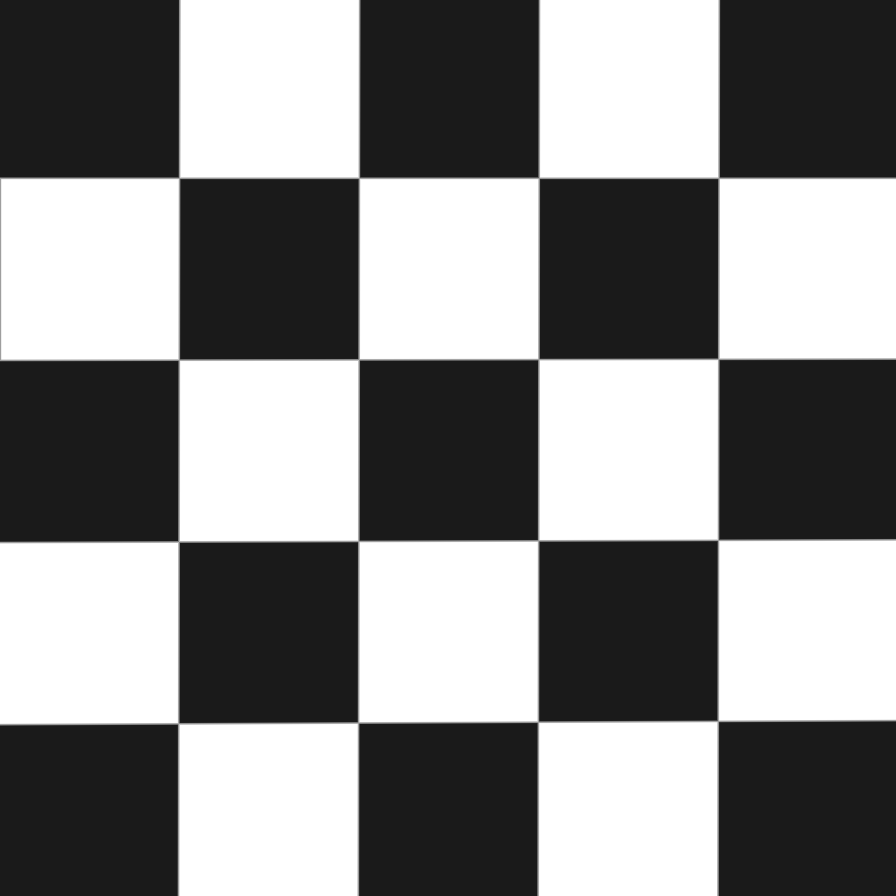
Write a three.js fragment shader that draws this pattern.

```glsl
// Draws a five by five black and white checkerboard with fine grey seams and a slight hand-laid skew.
varying vec2 vUv;

const vec3 DARK = vec3(0.102);
const vec3 LIGHT = vec3(1.0);
const vec3 SEAM = vec3(0.62);
const float CELLS = 5.0;
const vec2 CELL_SIZE = vec2(0.2007, 0.2025);
const vec2 GRID_ORIGIN = vec2(0.0, -0.009);
const float SEAM_HALF_WIDTH = 0.0017;

// Columns lean left and rows tilt more toward the bottom.
vec2 skewGrid(vec2 p, float lean, float tilt) {
  float shiftX = lean * (1.0 - p.y);
  float shiftY = tilt * (0.8 - p.y) * (p.x - 0.5);
  return p + vec2(shiftX, -shiftY);
}

// Distance in canvas units to the closest inner grid line.
float seamDistance(vec2 grid, vec2 cellSize, float cells) {
  vec2 nearestLine = clamp(floor(grid + 0.5), 1.0, cells - 1.0);
  vec2 d = abs(grid - nearestLine) * cellSize;
  return min(d.x, d.y);
}

// 0 on even squares, 1 on odd squares.
float checker(vec2 cell) {
  return mod(cell.x + cell.y, 2.0);
}

// Faint hairline along the left border of one light square.
float borderHairline(float x, vec2 cell, vec2 markedCell) {
  float inCell = 1.0 - step(0.5, distance(cell, markedCell));
  return inCell * (1.0 - smoothstep(0.0008, 0.002, x));
}

void main() {
  vec2 grid = (skewGrid(vUv, 0.0015, 0.0075) - GRID_ORIGIN) / CELL_SIZE;
  vec2 cell = clamp(floor(grid), 0.0, CELLS - 1.0);

  // Squares, softened into the grey seams between them
  vec3 square = mix(DARK, LIGHT, checker(cell));
  float d = seamDistance(grid, CELL_SIZE, CELLS);
  vec3 color = mix(SEAM, square, smoothstep(0.0, SEAM_HALF_WIDTH, d));

  color = mix(color, SEAM, borderHairline(vUv.x, cell, vec2(0.0, 3.0)));
  gl_FragColor = vec4(color, 1.0);
}
```
